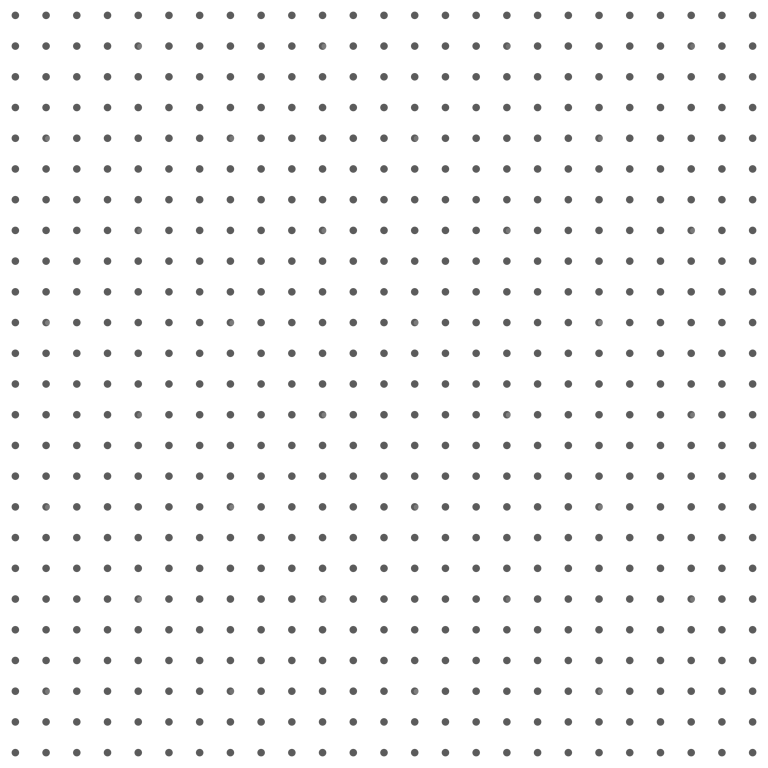
Reproduce this pattern procedurally as a WebGL 2 fragment shader.

```glsl
#version 300 es
precision highp float;
// Regular grid of small dark grey dots on white, one dot per cell.
// Dots are circle distances in a fract grid; a sparse staggered set of them
// carries a faint pale scuff, varied slightly by a hash of the cell.

uniform vec2 u_resolution;
out vec4 fragColor;

const float DOTS = 25.0;          // dots across and down
const float DOT_RADIUS = 0.122;   // in cells
const float SCUFF_STEP = 3.0;     // cells between candidate scuffed dots
const float SCUFF_RADIUS = 0.085; // in cells
const vec2 SCUFF_OFFSET = vec2(0.05, -0.01);
const vec3 PAPER = vec3(1.0);
const vec3 INK = vec3(0.355);
const vec3 SCUFFED_INK = vec3(0.50);

float hash(vec2 p) {
    return fract(sin(dot(p, vec2(127.1, 311.7))) * 43758.5453);
}

// Filled circle with an edge softened by half-width soft
float disc(vec2 p, float radius, float soft) {
    return 1.0 - smoothstep(-soft, soft, length(p) - radius);
}

// 1 for every third dot both ways, in a checkerboard stagger
float isScuffed(vec2 cell) {
    vec2 onStep = step(abs(mod(cell, SCUFF_STEP) - 1.0), vec2(0.5));
    return onStep.x * onStep.y * mod(cell.x + cell.y, 2.0);
}

void main() {
    vec2 grid = gl_FragCoord.xy / u_resolution * DOTS;
    vec2 cell = floor(grid);
    vec2 local = fract(grid) - 0.5;
    float soft = 0.7 * DOTS / min(u_resolution.x, u_resolution.y);

    // Rows are counted from the top for the scuff stagger
    vec2 id = vec2(cell.x, DOTS - 1.0 - cell.y);
    float strength = isScuffed(id) * mix(0.6, 1.0, hash(id));
    float scuff = strength * disc(local - SCUFF_OFFSET, SCUFF_RADIUS, soft);

    vec3 dotColor = mix(INK, SCUFFED_INK, scuff);
    vec3 color = mix(PAPER, dotColor, disc(local, DOT_RADIUS, soft));
    fragColor = vec4(color, 1.0);
}
```
